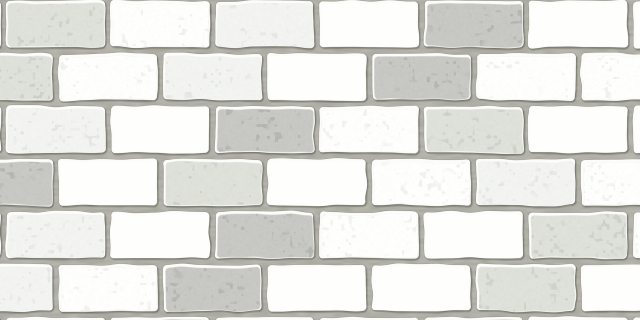
Give the GLSL for this pattern, as a Shadertoy shader.

```glsl
// Whitewashed brick wall in running bond: rounded boxes with wobbly edges,
// a pale bevel at the top left, shaded grey mortar and speckled faces.
// Each row holds a few tinted bricks at hashed positions.

float hash(vec2 p) {
    return fract(sin(dot(p, vec2(12.9898, 78.233))) * 43758.5453);
}

float noise(vec2 p) {
    vec2 i = floor(p), f = fract(p);
    f = f * f * (3.0 - 2.0 * f);
    return mix(mix(hash(i), hash(i + vec2(1, 0)), f.x),
               mix(hash(i + vec2(0, 1)), hash(i + vec2(1, 1)), f.x), f.y);
}

float roundBox(vec2 p, vec2 halfSize, float radius) {
    vec2 q = abs(p) - halfSize + radius;
    return length(max(q, 0.0)) + min(max(q.x, q.y), 0.0) - radius;
}

// Face colour, with its speckle strength in alpha
vec4 brickTone(vec2 id) {
    float slot = mod(id.x - floor(7.0 * hash(vec2(id.y, 3.7))), 7.0);
    float greenSlot = 2.0 + floor(2.0 * hash(vec2(id.y, 8.1)));
    if (slot < 0.5) return vec4(0.78, 0.78, 0.765, 0.07);
    if (abs(slot - greenSlot) < 0.5) return vec4(0.87, 0.88, 0.85, 0.06);
    if (abs(slot - 5.0) < 0.5) return vec4(0.95, 0.955, 0.942, 0.05);
    return vec4(0.995, 0.995, 0.99, 0.05 * step(0.6, hash(id + 5.3)));
}

void mainImage(out vec4 fragColor, in vec2 fragCoord) {
    float pixel = 1.0 / iResolution.y;
    vec2 p = fragCoord * pixel;
    p.y = 1.0 - p.y;                      // rows count downward

    // Running bond: odd rows slide by half a brick
    vec2 pitch = vec2(0.3266, 0.1648);
    vec2 grid = (p - vec2(0.0104, -0.0069)) / pitch;
    grid.x += 0.5 * mod(floor(grid.y), 2.0);
    vec2 id = floor(grid);
    vec2 local = (fract(grid) - 0.5) * pitch;

    // Hand-made outline: slight tilt plus wobble, different for each brick
    vec2 seed = id * 17.3;
    local.y += local.x * 0.018 * (hash(id + 2.9) - 0.5);
    vec2 wobble = vec2(noise(local * 22.0 + seed), noise(local * 17.0 + seed + 40.0)) - 0.5;
    vec2 shape = local + wobble * vec2(0.007, 0.008);
    vec2 halfSize = vec2(0.1545, 0.0728);
    float brick = roundBox(shape, halfSize, 0.012);

    // Mortar: shadow to the lower right, thin dark contour, soft streaks
    float shadow = roundBox(shape - vec2(0.003, 0.004), halfSize, 0.013);
    vec3 color = mix(vec3(0.53, 0.53, 0.49), vec3(0.69, 0.69, 0.66),
                     smoothstep(-0.002, 0.005, shadow));
    color -= 0.09 * (1.0 - smoothstep(0.0005, 0.003, brick));
    color += 0.06 * (noise(p * vec2(35.0, 120.0)) - 0.5);

    // Tinted face with pits and fine grain
    vec4 tone = brickTone(id);
    float pits = smoothstep(0.68, 0.82, noise(p * 85.0 + seed))
               * smoothstep(0.35, 0.7, noise(p * 24.0 + seed));
    float grain = noise(p * 150.0 + seed) - 0.5;
    vec3 face = tone.rgb - tone.a * (pits + 0.25 * grain);

    // Pale bevel around the face, widest along the top and left
    float inner = roundBox(shape - vec2(0.0018, 0.0032) + wobble.yx * 0.003,
                           halfSize - vec2(0.0052, 0.0062), 0.011);
    face -= 0.5 * tone.a * (1.0 - smoothstep(0.0, 0.003, abs(inner)));
    vec3 surface = mix(face, vec3(0.99, 0.99, 0.98), smoothstep(-pixel, pixel, inner));
    surface -= 0.1 * smoothstep(-0.003, 0.001, brick) * step(0.0, shape.x + 2.0 * shape.y);

    color = mix(surface, color, smoothstep(-0.7 * pixel, 0.7 * pixel, brick));
    fragColor = vec4(clamp(color, 0.0, 1.0), 1.0);
}
```
